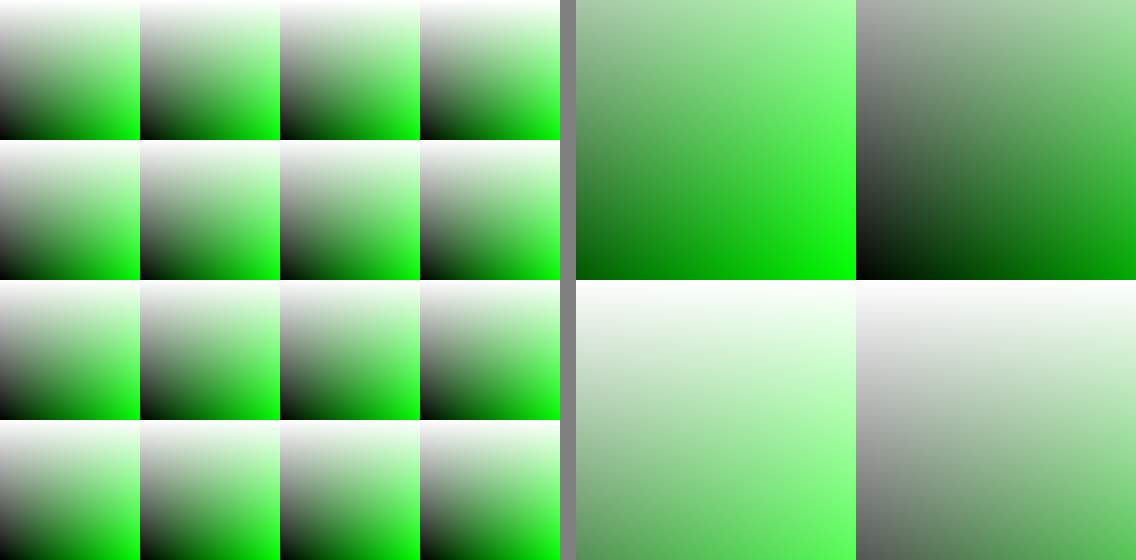
Left: the whole. Right: its middle third, enlarged.
Give the GLSL for this pattern, as a Shadertoy shader.

```glsl
const vec2 TILES = vec2(4.0);               // repeats across and down
const vec3 LOWER_LEFT = vec3(0.0);
const vec3 LOWER_RIGHT = vec3(0.0, 1.0, 0.0);
const vec3 TOP = vec3(1.0);

// Antiderivative of fract(p)
vec2 rampIntegral(vec2 p) {
    vec2 f = fract(p);
    return 0.5 * (floor(p) + f * f);
}

// Repeating 0..1 ramp averaged over a pixel footprint, so tile seams stay smooth
vec2 smoothRamp(vec2 p, vec2 footprint) {
    vec2 halfWidth = 0.5 * footprint;
    return (rampIntegral(p + halfWidth) - rampIntegral(p - halfWidth)) / footprint;
}

void mainImage(out vec4 fragColor, in vec2 fragCoord) {
    // Position inside each tile
    vec2 footprint = TILES / iResolution.xy;
    vec2 ramp = smoothRamp(fragCoord * footprint, footprint);

    // Horizontal gradient fading upward
    vec3 base = mix(LOWER_LEFT, LOWER_RIGHT, ramp.x);
    vec3 color = mix(base, TOP, ramp.y);

    fragColor = vec4(clamp(color, 0.0, 1.0), 1.0);
}
```
